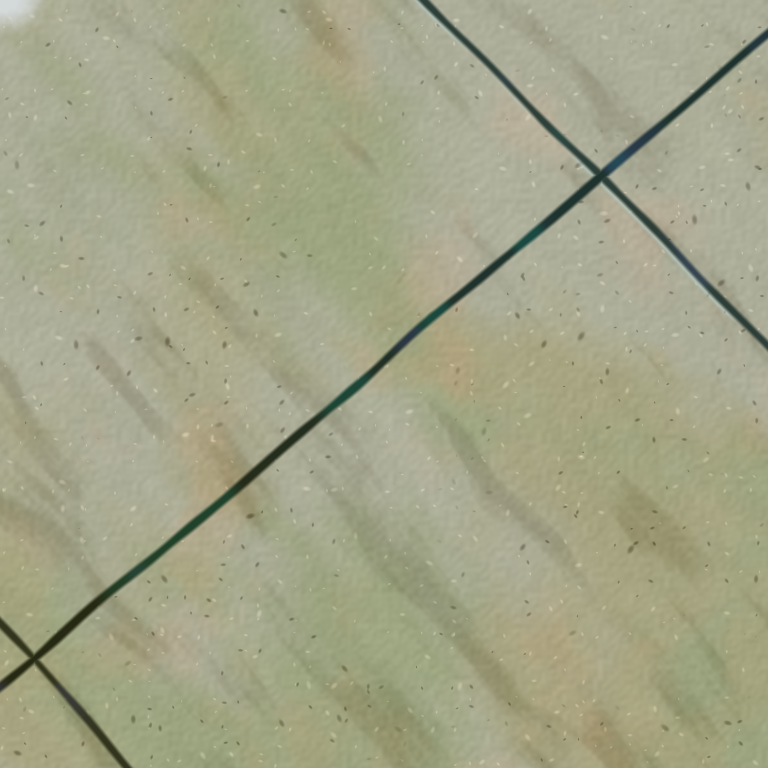
This texture is drawn by a WebGL 1 fragment shader. Its source:

```glsl
precision highp float;
// Weathered beige stone slabs seen at a slant, parted by thin dark joints.
// A slightly skewed square grid gives the joints; stretched noise gives the
// veins, and jittered cells scatter small pits and pale flecks.

uniform vec2 u_resolution;

float hash(vec2 p) {
  vec3 q = fract(vec3(p.xyx) * 0.1031);
  q += dot(q, q.yzx + 33.33);
  return fract((q.x + q.y) * q.z);
}

float noise(vec2 p) {
  vec2 i = floor(p), f = fract(p);
  f = f * f * (3.0 - 2.0 * f);
  return mix(mix(hash(i), hash(i + vec2(1, 0)), f.x),
             mix(hash(i + vec2(0, 1)), hash(i + vec2(1, 1)), f.x), f.y);
}

float fbm(vec2 p) {
  float sum = 0.0, amp = 0.53;
  for (int i = 0; i < 4; i++) {
    sum += amp * noise(p);
    p = mat2(1.6, 1.2, -1.2, 1.6) * p + 7.3;
    amp *= 0.5;
  }
  return sum;
}

// One short, turned blob in some of the cells of a grid
float flecks(vec2 p, float cells, float share, float seed) {
  vec2 id = floor(p * cells) + seed;
  vec2 d = fract(p * cells) - 0.3 - 0.4 * vec2(hash(id + 11.0), hash(id + 23.0));
  float turn = 3.14 * hash(id + 37.0);
  d = mat2(cos(turn), sin(turn), -sin(turn), cos(turn)) * d;
  float size = mix(0.1, 0.24, hash(id + 51.0));
  float blob = 1.0 - smoothstep(0.2, 1.0, length(d * vec2(1.0, 1.8)) / size);
  return blob * step(1.0 - share, hash(id + 71.0));
}

// Signed distance to the nearest joint of a repeating set
float joint(float x, float spacing) {
  return (fract(x / spacing + 0.5) - 0.5) * spacing;
}

float band(float d, float halfWidth, float soft) {
  return 1.0 - smoothstep(halfWidth - soft, halfWidth + soft, abs(d));
}

vec3 stone(vec2 p, vec2 g) {
  vec3 warm = vec3(0.655, 0.645, 0.505);
  vec3 green = vec3(0.61, 0.645, 0.50);
  vec3 grey = vec3(0.68, 0.685, 0.605);

  // Broad stains, paler towards the top right and along the middle
  vec3 col = mix(warm, green, smoothstep(0.42, 0.66, fbm(p * 4.0 + 3.0)));
  float pale = fbm(g * vec2(6.0, 3.0) + 19.0) + 0.3 * (p.y - 0.5) + 0.1 * (p.x - 0.5);
  col = mix(col, grey, smoothstep(0.34, 0.66, pale));
  col += vec3(0.03, -0.005, -0.01) * smoothstep(0.55, 0.75, fbm(p * 7.0 + 41.0));

  // Veins run along the short joints
  vec2 v = g + 0.02 * vec2(noise(g * 9.0), 0.0);
  float vein = smoothstep(0.56, 0.8, fbm(v * vec2(24.0, 5.0) + 5.0));
  col -= vec3(0.07, 0.075, 0.08) * vein;
  col += 0.035 * (fbm(v * vec2(32.0, 7.0) + 60.0) - 0.5);

  // Fine relief lit from the upper left
  col += 0.035 * (noise(p * 150.0) - noise(p * 150.0 + vec2(0.5, -0.5)));
  col += 0.03 * (fbm(p * 60.0) - 0.5);

  // Pits and pale flecks
  float patches = smoothstep(0.3, 0.65, noise(p * 8.0 + 2.0));
  for (int i = 0; i < 2; i++) {
    float k = float(i);
    float cells = 26.0 + 17.0 * k;
    col -= vec3(0.17, 0.18, 0.17) * flecks(p, cells, 0.16, 90.0 * k) * patches;
    col += vec3(0.10, 0.09, 0.09) * flecks(p + 0.004, cells + 5.0, 0.2, 140.0 + 60.0 * k);
  }
  return col;
}

void main() {
  vec2 p = gl_FragCoord.xy / u_resolution;
  float soft = 0.0022 + 0.7 / min(u_resolution.x, u_resolution.y);

  // Grid axes: g.x along the long joint, g.y across it
  vec2 q = p - vec2(0.043, 0.141);
  vec2 g = vec2(dot(q, vec2(0.761, 0.649)), dot(q, vec2(-0.649, 0.761)));
  float wobble = 0.007 * (noise(vec2(g.x * 9.0, 4.0)) - 0.5);
  float longD = joint(g.y + wobble, 0.97);
  float skewed = g.x + (0.0135 + 0.063 * g.x) * g.y;
  float shortD = joint(skewed + 0.005 * (noise(vec2(g.y * 10.0, 8.0)) - 0.5), 0.97);

  vec3 col = stone(p, g);

  // Bleached spot in the top left corner
  float spot = length((p - vec2(0.0, 1.0)) * vec2(1.0, 1.3)) + 0.03 * (fbm(p * 40.0) - 0.5);
  col = mix(vec3(0.83, 0.85, 0.85), col, smoothstep(0.025, 0.065, spot));

  // Pale edge on the lower left of the short joints
  float worn = smoothstep(0.2, 0.6, noise(vec2(g.y * 14.0, 31.0))) * smoothstep(0.2, 0.8, g.x);
  col = mix(col, vec3(0.70, 0.80, 0.77), 0.75 * worn * band(shortD + 0.0068, 0.002, soft));

  // Dark joints, tinted brown to teal along their length
  vec3 ink = mix(vec3(0.15, 0.16, 0.07), vec3(0.12, 0.20, 0.18), smoothstep(0.1, 0.9, g.x));
  ink += vec3(-0.02, 0.09, 0.08) * smoothstep(0.6, 0.85, noise(g * 13.0 + 6.0));
  ink += vec3(0.04, 0.03, 0.11) * smoothstep(0.65, 0.9, noise(g * 17.0 + 47.0));
  float width = 0.0046 + 0.0016 * noise(vec2(g.x * 22.0, g.y * 22.0));
  float dark = max(band(longD, width, soft), 0.9 * band(shortD, width * 0.85, soft));
  gl_FragColor = vec4(mix(col, ink, dark), 1.0);
}
```
